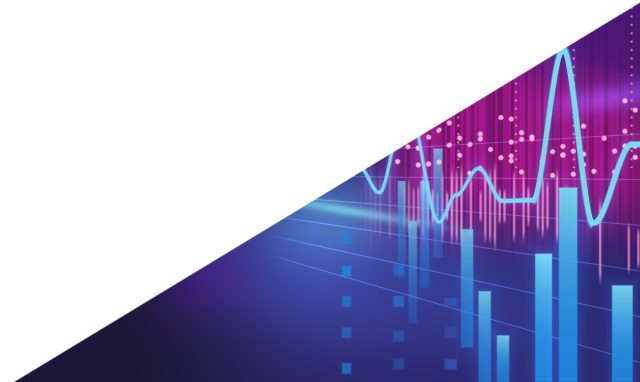
Give the GLSL for this background, as a Shadertoy shader.

```glsl
#define ASPECT 1.673
#define NAVY vec3(0.11, 0.09, 0.22)
#define INDIGO vec3(0.16, 0.13, 0.40)
#define BLUE vec3(0.25, 0.30, 0.68)
#define VIOLET vec3(0.28, 0.10, 0.50)
#define MAGENTA vec3(0.58, 0.09, 0.50)
#define PINK vec3(0.96, 0.58, 0.80)
#define CYAN vec3(0.47, 0.85, 0.93)
#define AZURE vec3(0.12, 0.52, 0.86)
#define CURVE_WIDTH 0.0075
#define STREAK_STEP 0.0125
#define DOT_STEP 0.027

// Curve turning points: x, height
const vec2 knots[12] = vec2[12](
    vec2(0.939, 0.563), vec2(0.991, 0.496), vec2(1.063, 0.738), vec2(1.148, 0.419),
    vec2(1.192, 0.489), vec2(1.251, 0.559), vec2(1.314, 0.474), vec2(1.391, 0.476),
    vec2(1.472, 0.865), vec2(1.552, 0.417), vec2(1.653, 0.622), vec2(1.725, 0.624));

// Bars: centre x, half width, top, bottom
const vec4 bars[10] = vec4[10](
    vec4(1.050, 0.010, 0.526, 0.27), vec4(1.079, 0.011, 0.421, 0.153),
    vec4(1.110, 0.012, 0.526, 0.247), vec4(1.145, 0.012, 0.611, 0.325),
    vec4(1.221, 0.016, 0.400, 0.09), vec4(1.267, 0.016, 0.238, 0.0),
    vec4(1.315, 0.016, 0.122, 0.0), vec4(1.421, 0.022, 0.336, 0.0),
    vec4(1.485, 0.024, 0.509, 0.0), vec4(1.627, 0.027, 0.253, 0.0));

float hash(vec2 p) {
    vec3 q = fract(p.xyx * 0.1031);
    q += dot(q, q.yzx + 33.33);
    return fract((q.x + q.y) * q.z);
}

float glow(vec2 p, vec2 centre, vec2 radius) {
    vec2 d = (p - centre) / radius;
    return exp(-dot(d, d));
}

float fill(float dist, float soft) {
    return 1.0 - smoothstep(-soft, soft, dist);
}

float box(vec2 p, vec2 halfSize) {
    vec2 d = abs(p) - halfSize;
    return max(d.x, d.y);
}

float curveHeight(float x) {
    float h = knots[0].y;
    for (int i = 1; i < 12; i++)
        h = mix(h, knots[i].y, smoothstep(knots[i - 1].x, knots[i].x, x));
    return h;
}

vec3 backdrop(vec2 p) {
    vec3 col = mix(NAVY, INDIGO, smoothstep(0.3, 1.0, p.x));
    col = mix(col, VIOLET, 0.8 * glow(p, vec2(0.57, 0.29), vec2(0.16, 0.12)));
    col = mix(col, BLUE, 0.95 * glow(p, vec2(0.83, 0.32), vec2(0.24, 0.22)));
    col = mix(col, BLUE, 0.5 * glow(p, vec2(1.15, 0.24), vec2(0.3, 0.2)));
    float upper = smoothstep(0.27, 0.56, p.y) * smoothstep(0.88, 1.15, p.x);
    float grain = hash(vec2(floor(p.x / 0.007), 5.0));
    col = mix(col, MAGENTA * (0.78 + 0.35 * grain), upper);
    col = mix(col, VIOLET * 0.9, 0.85 * smoothstep(0.68, 0.92, p.y + 0.25 * (p.x - 1.5)));
    float band = p.y - 0.74 - 0.16 * (p.x - 1.57);
    col += vec3(0.10, 0.14, 0.30) * exp(-pow(band / 0.035, 2.0)) * smoothstep(1.35, 1.6, p.x);
    // Sloping light beam
    float beam = p.y - 0.45 + 0.17 * (p.x - 0.9);
    col = mix(col, vec3(0.38, 0.67, 0.90), 0.5 * glow(p, vec2(0.86, 0.43), vec2(0.17, 0.11)));
    col = mix(col, CYAN, 0.75 * glow(vec2(p.x, beam), vec2(0.9, 0.0), vec2(0.2, 0.014)));
    return col;
}

void mainImage(out vec4 fragColor, in vec2 fragCoord) {
    vec2 p = fragCoord / iResolution.xy * vec2(ASPECT, 1.0);
    float px = 1.0 / iResolution.y;
    vec3 col = backdrop(p);

    // Fan of fine lines
    for (int i = 0; i < 6; i++) {
        float k = float(i);
        float d = p.y - (0.60 - 0.062 * k) + (0.07 * k - 0.06) * (p.x - 0.85);
        col += vec3(0.12, 0.22, 0.30) * fill(abs(d) - 0.001, px) * smoothstep(0.65, 0.85, p.x);
    }
    // Columns of small squares
    for (int i = 0; i < 3; i++) {
        float k = float(i), row = floor(p.y / 0.083);
        vec2 c = vec2(0.906 + 0.136 * k, (row + 0.5) * 0.083 + 0.012 * (hash(vec2(row, k)) - 0.5));
        float lit = (0.3 + 0.6 * hash(vec2(row, k + 9.0))) * step(p.y, 0.42 - 0.1 * k);
        col = mix(col, mix(AZURE, BLUE, 0.35 * k), lit * fill(box(p - c, vec2(0.012 + 0.002 * k, 0.014)), px * 1.5));
    }
    // Vertical streaks
    float id = floor(p.x / STREAK_STEP);
    float r = hash(vec2(id, 2.0));
    float middle = 0.46 - 0.11 * smoothstep(1.48, 1.6, p.x);
    float dx = abs(fract(p.x / STREAK_STEP) - 0.5) * STREAK_STEP - 0.003;
    float len = 0.04 + 0.09 * r;
    float streak = fill(dx, px) * (1.0 - smoothstep(len * 0.6, len, abs(p.y - middle)));
    streak *= smoothstep(0.9, 1.15, p.x) * step(0.3 + 0.35 * step(1.45, p.x), hash(vec2(id, 7.0)));
    col = mix(col, PINK, 0.75 * streak);

    // Bars with a bright head
    for (int i = 0; i < 10; i++) {
        vec4 b = bars[i];
        vec2 c = vec2(b.x, 0.5 * (b.z + b.w));
        float d = box(p - c, vec2(b.y, 0.5 * (b.z - b.w)));
        float t = clamp((p.y - b.w) / (b.z - b.w), 0.0, 1.0);
        float front = smoothstep(1.05, 1.45, b.x);
        col += AZURE * 0.18 * front * exp(-max(d, 0.0) * 45.0);
        col = mix(col, mix(AZURE, CYAN, t * t), fill(d, px) * mix(0.25 + 0.45 * t, 0.95, front));
    }
    // Rows of scattered dots
    float cell = floor(p.x / DOT_STEP);
    for (int i = 0; i < 4; i++) {
        float k = float(i), h = hash(vec2(cell, k + 20.0));
        float spread = 0.02 + 0.08 * smoothstep(1.1, 1.3, p.x);
        vec2 c = vec2((cell + 0.5) * DOT_STEP, 0.57 + 0.036 * k + spread * (h - 0.4));
        float on = step(0.25 + 0.15 * k, hash(vec2(cell, k + 40.0))) * step(1.02, p.x);
        col = mix(col, vec3(1.0, 0.76, 0.87), 0.9 * on * fill(length(p - c) - 0.0065, px));
    }
    // Dotted uprights
    for (int i = 0; i < 4; i++) {
        vec2 c = vec2(1.198 + 0.151 * float(i), (floor(p.y / 0.022) + 0.5) * 0.022);
        col = mix(col, PINK, 0.7 * fill(length(p - c) - 0.003, px) * step(0.56, p.y));
    }
    // Glowing curve
    float h = curveHeight(p.x);
    float slope = (curveHeight(p.x + 0.002) - curveHeight(p.x - 0.002)) / 0.004;
    float d = abs(p.y - h) / sqrt(1.0 + slope * slope);
    float start = smoothstep(0.932, 0.942, p.x);
    col += AZURE * 0.25 * start * exp(-d * 70.0);
    col = mix(col, CYAN, start * fill(d - CURVE_WIDTH * mix(0.6, 1.0, smoothstep(1.2, 1.5, p.x)), px));

    // White area above the diagonal
    float diagonal = (p.y - 0.607 * (p.x - 0.037)) / sqrt(1.0 + 0.607 * 0.607);
    col = mix(vec3(1.0), clamp(col, 0.0, 1.0), fill(diagonal, px));
    fragColor = vec4(col, 1.0);
}
```
